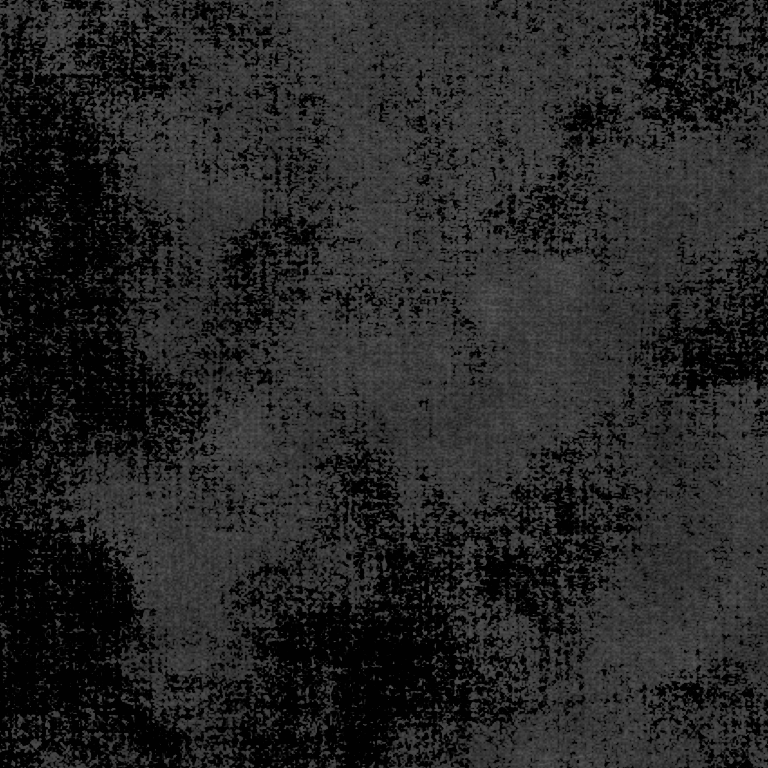
Reproduce this texture procedurally as a three.js fragment shader.

```glsl
// Worn charcoal wall: grainy grey paint flaking off black in ragged patches.

#define PATCH_SCALE 4.5
#define PATCH_AMOUNT 0.74
#define GRAIN_SCALE 250.0
#define GRAIN_AMOUNT 0.62
#define STREAK_AMOUNT 0.22
#define BARE_LEVEL -1.05
#define PAINT_LEVEL 0.02
#define BLACK vec3(0.004)
#define PAINT_GREY 0.212
#define SCRATCH_COUNT 16
#define SCRATCH_WIDTH 0.0012
#define SCRATCH_GLOW 0.05

varying vec2 vUv;

float hash(vec2 p) {
  return fract(sin(dot(p, vec2(127.1, 311.7))) * 43758.5453);
}

// Value noise, centred and scaled to a spread of about one
float noise(vec2 p) {
  vec2 cell = floor(p);
  vec2 f = fract(p);
  f = f * f * (3.0 - 2.0 * f);
  float low = mix(hash(cell), hash(cell + vec2(1.0, 0.0)), f.x);
  float high = mix(hash(cell + vec2(0.0, 1.0)), hash(cell + vec2(1.0)), f.x);
  return (mix(low, high, f.y) - 0.5) * 4.7;
}

// Rotated octaves, again with a spread of about one
float fbm(vec2 p) {
  mat2 turn = mat2(0.8, 0.6, -0.6, 0.8);
  float sum = 0.0;
  float weight = 1.0;
  float power = 0.0;
  for (int i = 0; i < 6; i++) {
    sum += weight * noise(p);
    power += weight * weight;
    p = turn * p * 2.03 + 17.3;
    weight *= 0.65;
  }
  return sum / sqrt(power);
}

// Short faint scratches at random places and angles
float scratches(vec2 p) {
  float glow = 0.0;
  for (int i = 0; i < SCRATCH_COUNT; i++) {
    float id = float(i) + 1.0;
    vec2 centre = vec2(hash(vec2(id, 3.0)), hash(vec2(id, 8.0)));
    float angle = 3.14159 * hash(vec2(id, 13.0));
    vec2 along = vec2(cos(angle), sin(angle));
    float reach = mix(0.015, 0.06, hash(vec2(id, 21.0)));
    vec2 d = p - centre;
    d -= along * clamp(dot(d, along), -reach, reach);
    glow = max(glow, 1.0 - smoothstep(0.0, SCRATCH_WIDTH, length(d)));
  }
  return glow;
}

void main() {
  // Large ragged patches, slightly warped
  vec2 warp = vec2(noise(vUv * 9.0 + 5.0), noise(vUv * 9.0 + 41.0));
  float patches = fbm(vUv * PATCH_SCALE + 0.12 * warp + 3.7);

  // Fine grain in two sizes, and brushed streaks both ways
  float coarse = noise(vUv * GRAIN_SCALE);
  float fine = noise(vUv * GRAIN_SCALE * 1.7 + 91.0);
  float grain = 0.7 * (coarse + fine);
  float streaks = noise(vUv * vec2(230.0, 22.0)) + noise(vUv * vec2(20.0, 210.0) + 60.0);

  // Paint remains where patches, grain and streaks add up
  float wear = PATCH_AMOUNT * patches + GRAIN_AMOUNT * grain + STREAK_AMOUNT * streaks;
  float paint = smoothstep(BARE_LEVEL, PAINT_LEVEL, wear);

  // Tone of the remaining paint
  float clouds = fbm(vUv * 7.0 + 29.0);
  float tone = PAINT_GREY + 0.016 * clouds + 0.008 * patches;
  tone += 0.026 * fine + 0.014 * coarse + 0.007 * streaks;
  tone += SCRATCH_GLOW * scratches(vUv + 0.002 * warp) * smoothstep(-1.0, 1.0, grain);

  gl_FragColor = vec4(mix(BLACK, vec3(tone), paint), 1.0);
}
```
